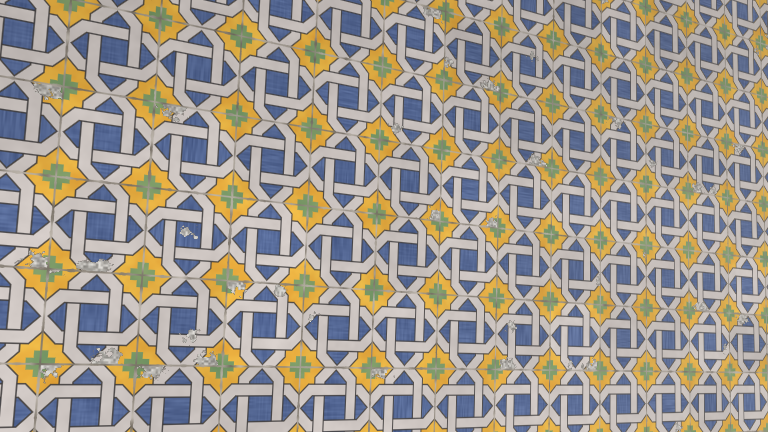
Write a Shadertoy shader that draws this pattern.

```glsl
// A wall of glazed tiles seen at an angle: woven white straps over blue, with
// yellow stars and green crosses where four tiles meet. A projective map gives
// tile coordinates; each tile is drawn with distance functions, then worn by noise.

float hash(vec2 p) {
    return fract(sin(dot(p, vec2(127.1, 311.7))) * 43758.5453);
}

float noise(vec2 p) {
    vec2 i = floor(p), f = fract(p);
    f = f * f * (3.0 - 2.0 * f);
    return mix(mix(hash(i), hash(i + vec2(1, 0)), f.x),
               mix(hash(i + vec2(0, 1)), hash(i + vec2(1, 1)), f.x), f.y);
}

float fbm(vec2 p) {
    return 0.55 * noise(p) + 0.3 * noise(p * 2.1 + 7.0) + 0.15 * noise(p * 4.3 + 19.0);
}

// Antialiased coverage of a signed distance
float cover(float d, float soft) {
    return clamp(0.5 - d / soft, 0.0, 1.0);
}

// Inside of an upright loop with pointed ends
float loopInside(vec2 q) {
    q = abs(q);
    return max(q.x - 0.15, (q.x + q.y - 0.465) * 0.7071);
}

// Paint one strap, with its dark outline, around a loop
vec3 paintStrap(vec3 col, float inside, vec3 glaze, float soft) {
    float strap = abs(inside - 0.07) - 0.07;
    col = mix(col, glaze, cover(strap, soft));
    return mix(col, vec3(0.23, 0.22, 0.22), 0.85 * cover(abs(strap) - 0.008, soft));
}

vec3 paintTile(vec2 q, vec2 uv, vec2 id, float soft) {
    float wash = fbm(uv * 5.0);

    // Yellow corner stars with green crosses
    vec3 col = mix(vec3(0.93, 0.75, 0.30), vec3(0.85, 0.60, 0.20), wash);
    vec2 c = 0.5 - abs(q);
    float cross = min(max(c.x - 0.065, c.y - 0.14), max(c.x - 0.14, c.y - 0.065));
    vec3 green = mix(vec3(0.42, 0.56, 0.38), vec3(0.54, 0.63, 0.42), wash);
    col = mix(col, green, cover(cross, soft));

    // Brushed blue fields
    float upright = loopInside(q), level = loopInside(q.yx);
    float brush = mix(noise(uv * vec2(55, 5)), noise(uv * vec2(6, 48)), hash(id + 3.0));
    vec3 blue = mix(vec3(0.25, 0.32, 0.49), vec3(0.40, 0.48, 0.66), 0.65 * brush + 0.35 * wash);
    col = mix(col, blue, cover(min(upright, level), soft));

    // Straps swap order from one crossing to the next
    vec3 white = vec3(0.83, 0.80, 0.785) - 0.07 * wash;
    bool uprightOver = q.x * q.y > 0.0;
    col = paintStrap(col, uprightOver ? level : upright, white, soft);
    return paintStrap(col, uprightOver ? upright : level, white, soft);
}

// Broken glaze that bares pale plaster
vec3 paintChips(vec3 col, vec2 q, vec2 uv, vec2 id, float soft) {
    float rough = fbm(uv * 17.0) - 0.5;
    for (int i = 0; i < 3; i++) {
        vec2 seed = id + float(i) * 17.3;
        vec2 centre = vec2(hash(seed + 1.7), hash(seed + 5.2)) - 0.5;
        if (i == 0) centre.y = 0.47 * sign(centre.y);
        float radius = i == 0 ? 0.10 : 0.035;
        float present = step(hash(seed + 9.1), i == 0 ? 0.24 : 0.12);
        float chip = length((q - centre) * vec2(0.75, 1.0)) - radius + 0.22 * rough;
        vec3 plaster = vec3(0.70, 0.69, 0.67) + 0.35 * (noise(uv * 38.0) - 0.5);
        col = mix(col, vec3(0.46, 0.44, 0.42), 0.7 * present * cover(chip - 0.012, soft));
        col = mix(col, plaster, present * cover(chip, soft));
    }
    return col;
}

void mainImage(out vec4 fragColor, in vec2 fragCoord) {
    vec2 p = fragCoord / iResolution.y;

    // Wall plane to canvas, inverted to find the tile under this point
    mat3 wallToCanvas = mat3(0.2398, 0.0060, 0.056,
                             0.0203, 0.2252, 0.014,
                             0.0926, 0.1574, 1.0);
    vec3 w = inverse(wallToCanvas) * vec3(p, 1.0);
    vec2 uv = w.xy / w.z;
    float soft = 0.75 * length(fwidth(uv));

    vec2 id = floor(uv);
    vec2 cell = uv - id - 0.5;
    vec2 q = cell + 0.014 * (vec2(hash(id), hash(id + 4.4)) - 0.5);

    vec3 col = paintTile(q, uv, id, soft);
    col *= 0.97 + 0.07 * hash(id + 8.8);
    col = paintChips(col, cell, uv, id, soft);

    // Grout with ragged edges, in places stained dark
    float edge = 0.5 - max(abs(cell.x), abs(cell.y));
    float ragged = 0.010 + 0.035 * max(fbm(uv * 13.0) - 0.52, 0.0);
    vec3 grout = mix(vec3(0.45, 0.42, 0.38), vec3(0.74, 0.71, 0.67), noise(uv * 9.0));
    col = mix(col, grout, 0.9 * cover(edge - ragged, soft));

    // Soft light: haze to the far right, a little shade above
    col = mix(col, vec3(0.65, 0.63, 0.61), 0.16 * smoothstep(0.7, 1.8, p.x));
    col *= 1.01 - 0.08 * smoothstep(0.4, 1.0, p.y);
    fragColor = vec4(col, 1.0);
}
```
